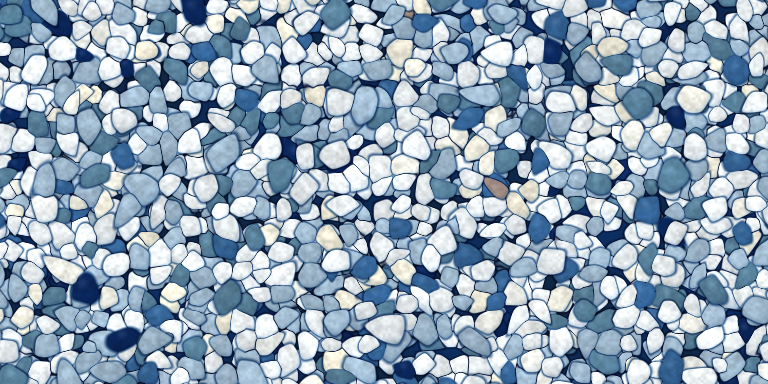
Reproduce this texture procedurally as a WebGL 1 fragment shader.

```glsl
precision highp float;
uniform vec2 u_resolution;

const float TAU = 6.28318;

float hash(vec2 p) {
  return fract(sin(dot(p, vec2(127.1, 311.7))) * 43758.5453);
}

float noise(vec2 p) {
  vec2 i = floor(p), f = fract(p);
  f = f * f * (3.0 - 2.0 * f);
  float low = mix(hash(i), hash(i + vec2(1.0, 0.0)), f.x);
  float high = mix(hash(i + vec2(0.0, 1.0)), hash(i + vec2(1.0, 1.0)), f.x);
  return mix(low, high, f.y);
}

vec2 rotate(vec2 p, float angle) {
  float c = cos(angle), s = sin(angle);
  return vec2(c * p.x - s * p.y, s * p.x + c * p.y);
}

// Rounded irregular hexagon: 0 at the centre, 1 on the outline
float pebbleShape(vec2 q, vec2 key) {
  float sum = 0.0;
  for (int i = 0; i < 6; i++) {
    float side = float(i);
    float angle = (side + 0.8 * hash(key + side * 1.7)) * TAU / 6.0;
    float reach = mix(0.74, 1.12, hash(key + side * 2.3 + 5.1));
    float plane = max(dot(q, vec2(cos(angle), sin(angle))) / reach, 0.0);
    sum += pow(plane, 7.0);
  }
  return pow(sum, 1.0 / 7.0);
}

// Mostly white and pale stones, a few slate, blue and navy
vec3 pebbleColor(vec2 key) {
  vec3 white = vec3(0.93, 0.95, 0.96);
  vec3 cream = vec3(0.95, 0.93, 0.85);
  vec3 pale = vec3(0.63, 0.73, 0.81);
  vec3 slate = vec3(0.34, 0.5, 0.6);
  vec3 blue = vec3(0.21, 0.4, 0.6);
  vec3 navy = vec3(0.04, 0.15, 0.36);
  vec3 brown = vec3(0.58, 0.51, 0.48);
  float kind = hash(key + 31.7);
  float tint = hash(key + 47.3);
  vec3 color = mix(white, cream, smoothstep(0.7, 1.0, tint));
  color = mix(color, pale, step(0.54, kind));
  color = mix(color, slate, step(0.8, kind));
  color = mix(color, blue, step(0.91, kind));
  color = mix(color, navy, step(0.965, kind));
  color = mix(color, brown, step(0.994, tint));
  return color * mix(0.93, 1.05, hash(key + 59.9));
}

// Dome shading with light from above and bluish shade at the rim
vec3 shadePebble(vec3 color, vec2 offset, float rim, float grain) {
  float lit = 1.14 + 0.28 * dot(offset, vec2(-0.35, 0.8)) - 0.42 * pow(rim, 5.0);
  vec3 shade = mix(vec3(0.36, 0.54, 0.7), vec3(1.0), clamp(lit, 0.0, 1.0));
  float gloss = 1.0 - smoothstep(0.0, 0.55, length(offset - vec2(-0.15, 0.35)));
  return color * shade * mix(0.86, 1.12, grain) + 0.07 * gloss;
}

// Scatters one layer of pebbles, with contact shadows, over what lies below
vec3 addPebbles(vec3 below, vec2 p, float cells, float density, float radius, float seed) {
  vec2 g = p * cells + seed * 0.37;
  vec2 base = floor(g);
  float nearest = 9.0, second = 9.0;
  vec2 stoneKey = vec2(0.0), stoneOffset = vec2(0.0);
  for (int y = -1; y <= 1; y++) {
    for (int x = -1; x <= 1; x++) {
      vec2 cell = base + vec2(float(x), float(y));
      vec2 key = cell + seed * 17.3;
      if (hash(key + 3.3) < density) {
        vec2 jitter = vec2(hash(key), hash(key + 11.9)) - 0.5;
        vec2 offset = g - cell - 0.5 - 0.7 * jitter;
        float size = radius * mix(0.75, 1.2, hash(key + 7.7));
        float stretch = mix(1.0, 1.32, hash(key + 13.1));
        vec2 q = rotate(offset, TAU * hash(key + 19.6)) / size;
        float d = pebbleShape(q / vec2(stretch, 1.0 / stretch), key);
        if (d < nearest) {
          second = nearest;
          nearest = d;
          stoneKey = key;
          stoneOffset = offset / size;
        } else {
          second = min(second, d);
        }
      }
    }
  }
  float edge = min(1.0 - nearest, 0.7 * (second - nearest));
  float cover = smoothstep(-0.02, 0.11, edge);
  float rim = clamp(1.0 - edge, 0.0, 1.0);
  float grain = 0.5 * noise(p * 65.0 + seed) + 0.5 * noise(p * 140.0 + seed);
  vec3 stone = shadePebble(pebbleColor(stoneKey), stoneOffset, rim, grain);
  vec3 shadow = mix(vec3(0.18, 0.36, 0.55), vec3(1.0), smoothstep(0.94, 1.22, nearest));
  return mix(below * shadow, stone, cover);
}

void main() {
  vec2 p = gl_FragCoord.xy / u_resolution.y;
  vec3 color = mix(vec3(0.06, 0.14, 0.23), vec3(0.05, 0.19, 0.42), noise(p * 9.0));
  color = addPebbles(color, p, 20.0, 1.0, 0.66, 1.0);
  color = addPebbles(color, p, 17.0, 0.85, 0.56, 2.0);
  color = addPebbles(color, p, 14.0, 0.28, 0.5, 3.0);
  gl_FragColor = vec4(clamp(color, 0.0, 1.0), 1.0);
}
```
